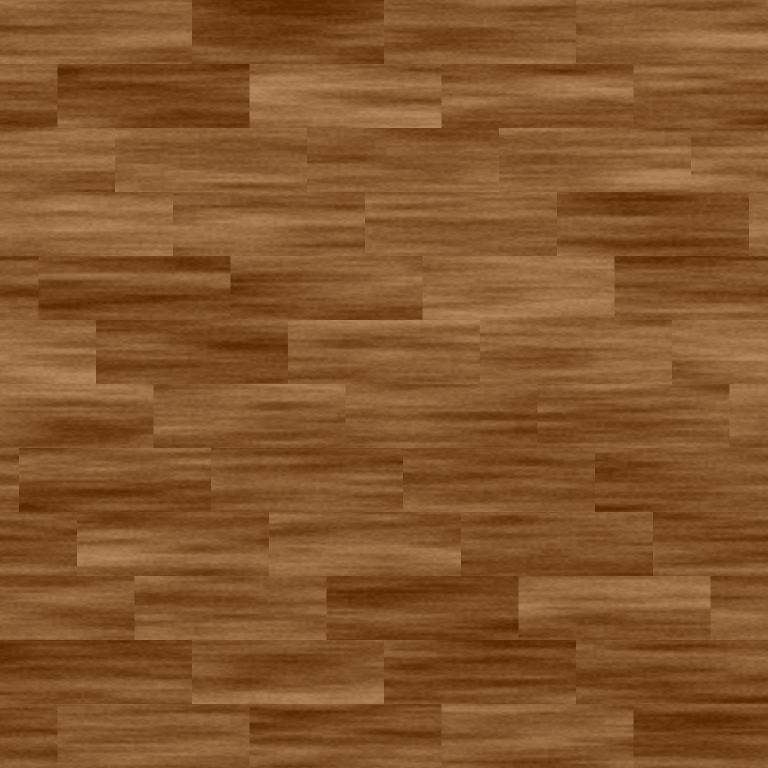
Reproduce this texture procedurally as a WebGL 1 fragment shader.

```glsl
precision highp float;
// Wooden parquet floor: staggered planks with streaked horizontal grain.

uniform vec2 u_resolution;

const vec2 PLANKS = vec2(4.0, 12.0);   // planks across, rows down
const float ROW_SHIFT = 0.3;           // stagger per row, in plank lengths
const vec3 DARK_WOOD = vec3(0.355, 0.165, 0.015);
const vec3 LIGHT_WOOD = vec3(0.665, 0.490, 0.320);

float hash(vec2 p) {
    vec3 q = fract(vec3(p.xyx) * 0.1031);
    q += dot(q, q.yzx + 33.33);
    return fract((q.x + q.y) * q.z);
}

// Smooth value noise, centred on zero
float noise(vec2 p) {
    vec2 cell = floor(p);
    vec2 f = fract(p);
    f = f * f * (3.0 - 2.0 * f);
    float low = mix(hash(cell), hash(cell + vec2(1.0, 0.0)), f.x);
    float high = mix(hash(cell + vec2(0.0, 1.0)), hash(cell + 1.0), f.x);
    return mix(low, high, f.y) - 0.5;
}

// Streaks from broad bands to thin fibres, then fine pores
float grain(vec2 p, vec2 seed) {
    float bands = noise(p * vec2(1.1, 3.2) + seed);
    float streaks = noise(p * vec2(1.9, 8.5) + seed.yx + 17.0);
    float fibres = noise(p * vec2(4.5, 21.0) + seed + 41.0);
    float pores = noise(p * vec2(50.0, 32.0) + seed.yx + 73.0);
    return 0.55 * bands + 0.46 * streaks + 0.30 * fibres + 0.17 * pores;
}

vec3 parquet(vec2 uv) {
    // Rows count from the top; each is shifted along by a fixed step
    vec2 p = vec2(uv.x, 1.0 - uv.y) * PLANKS;
    float row = floor(p.y);
    p.x -= ROW_SHIFT * row;
    vec2 plank = vec2(mod(floor(p.x), PLANKS.x), row);

    // Each plank has its own tone and its own piece of grain
    float tone = 0.34 * (hash(plank + 5.3) - 0.5);
    vec2 seed = 90.0 * vec2(hash(plank + 11.7), hash(plank + 29.1));
    float shade = 0.53 + tone + grain(fract(p), seed);
    return mix(DARK_WOOD, LIGHT_WOOD, clamp(shade, 0.0, 1.1));
}

void main() {
    // Four samples per pixel smooth the plank edges
    vec3 color = vec3(0.0);
    for (int i = 0; i < 4; i++) {
        float n = float(i);
        vec2 offset = vec2(mod(n, 2.0), floor(n / 2.0)) * 0.5 - 0.25;
        color += parquet((gl_FragCoord.xy + offset) / u_resolution);
    }
    gl_FragColor = vec4(color * 0.25, 1.0);
}
```
